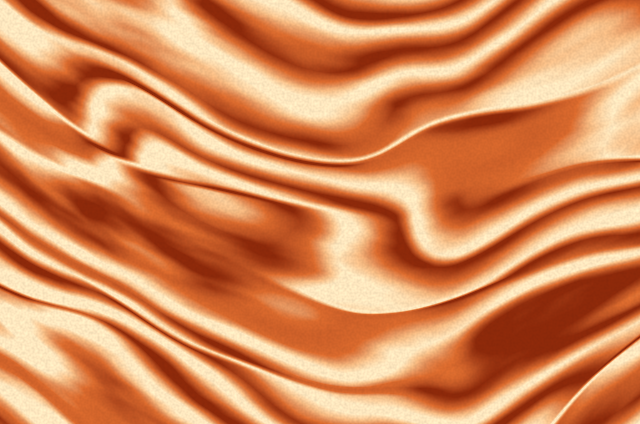
This texture is drawn by a Shadertoy shader. Its source:

```glsl
// Draped copper satin: sagging glossy folds with soft highlights and sharp creases.

// Tones from deep shadow to highlight, and the brightness at which each sits
const vec3 TONES[6] = vec3[6](
    vec3(0.55, 0.16, 0.04), vec3(0.72, 0.31, 0.13), vec3(0.86, 0.42, 0.18),
    vec3(0.88, 0.55, 0.34), vec3(0.96, 0.73, 0.51), vec3(1.00, 0.91, 0.75));
const float STOPS[6] = float[6](0.0, 0.20, 0.38, 0.53, 0.69, 0.91);

const float FOLD_DENSITY = 5.0;              // folds per canvas height
const float FOLD_WANDER = 1.8;               // how far folds pinch and merge
const vec2  WANDER_SCALE = vec2(1.25, 3.0);  // along and across the folds
const float SLOPE_LEFT = 0.72;
const float SLOPE_RIGHT_LOW = 1.0;
const float SLOPE_RIGHT_HIGH = 0.38;
const float SAG_ROUNDNESS = 0.10;
const int   CREASES = 5;
const float CREASE_WIDTH = 0.013;
const float CREASE_JUMP = 0.6;
const float RIPPLE = 0.42;
const float WEAVE_DENSITY = 170.0;
const float WEAVE_DEPTH = 0.075;

vec2 hashGradient(vec2 cell) {
    vec3 q = fract(cell.xyx * vec3(0.1031, 0.1030, 0.0973));
    q += dot(q, q.yzx + 33.33);
    float angle = 6.2832 * fract((q.x + q.y) * q.z);
    return vec2(cos(angle), sin(angle));
}

// Gradient noise, roughly -0.7 to 0.7
float noise(vec2 p) {
    vec2 i = floor(p), f = p - i;
    vec2 u = f * f * f * (f * (f * 6.0 - 15.0) + 10.0);
    vec2 e = vec2(1.0, 0.0);
    float low = mix(dot(hashGradient(i), f),
                    dot(hashGradient(i + e), f - e), u.x);
    float high = mix(dot(hashGradient(i + e.yx), f - e.yx),
                     dot(hashGradient(i + e.xx), f - e.xx), u.x);
    return mix(low, high, u.y);
}

// Height across the drape: steep wing at the left, flatter at the upper right
float acrossFolds(vec2 p) {
    float d = p.x - 0.95 + 0.1 * p.y;
    float slopeRight = mix(SLOPE_RIGHT_LOW, SLOPE_RIGHT_HIGH, smoothstep(0.05, 0.7, p.y));
    float slope = d < 0.0 ? SLOPE_LEFT : slopeRight;
    return p.y - slope * (sqrt(d * d + SAG_ROUNDNESS) - sqrt(SAG_ROUNDNESS));
}

// Rounded wave whose crest leans towards one side
float foldProfile(float phase, float crest) {
    float f = fract(phase);
    float w = f < crest ? f / crest : (1.0 - f) / (1.0 - crest);
    return mix(w, smoothstep(0.0, 1.0, w), 0.45);
}

vec3 satinColor(float tone) {
    vec3 color = TONES[0];
    for (int i = 1; i < 6; i++)
        color = mix(color, TONES[i], clamp((tone - STOPS[i - 1]) / (STOPS[i] - STOPS[i - 1]), 0.0, 1.0));
    return color;
}

void mainImage(out vec4 fragColor, in vec2 fragCoord) {
    vec2 p = fragCoord / iResolution.y;

    // Bend the cloth, then follow the folds
    vec2 bent = p + 0.08 * vec2(noise(p * 2.1 + 3.7), noise(p * 2.1 + 17.2));
    float across = acrossFolds(bent);
    vec2 cloth = vec2(bent.x, across);

    // Main folds, merging and splitting along their length
    float phase = FOLD_DENSITY * across
                + FOLD_WANDER * noise(cloth * WANDER_SCALE + vec2(5.3, 9.1))
                + 0.5 * noise(cloth * vec2(2.6, 7.0) + 31.0);

    // Overlapping cloth makes a sharp jump that fades along each crease
    for (int i = 0; i < CREASES; i++) {
        float k = float(i);
        float path = -0.14 + 0.2 * k + 0.16 * noise(vec2(bent.x * 1.6, k * 7.3 + 0.4));
        float strength = smoothstep(-0.25, 0.3, noise(vec2(bent.x * 1.4 + 4.0, k * 5.7 + 2.6)));
        phase += CREASE_JUMP * strength * smoothstep(-CREASE_WIDTH, CREASE_WIDTH, across - path);
    }

    float crest = clamp(0.5 + 0.55 * noise(cloth * vec2(1.5, 2.0) + 44.0), 0.25, 0.75);
    float tone = foldProfile(phase, crest);

    // Soft ripples, strongest on the loose cloth at the left
    float loose = 1.0 - smoothstep(0.2, 0.9, p.x);
    float ripple = noise(cloth * vec2(3.2, 11.0) + 12.0)
                 + 0.55 * noise(cloth * vec2(6.5, 23.0) + 57.0)
                 + 0.25 * noise(cloth * vec2(15.0, 48.0) + 91.0);
    tone += RIPPLE * mix(0.45, 1.0, loose) * ripple;
    tone += mix(-0.03, 0.06, loose * (1.0 - 0.5 * p.y));

    // Warm light bouncing into some of the shaded valleys
    float bounce = smoothstep(0.08, 0.35, noise(cloth * vec2(1.8, 4.2) + 73.0));
    tone = mix(tone, max(tone, 0.36), 0.85 * bounce);

    // Fine weave, clearest in the light
    float weave = noise(p * WEAVE_DENSITY) + 0.6 * noise(p * WEAVE_DENSITY * 0.45 + 8.0);
    vec3 color = satinColor(tone) * (1.0 + WEAVE_DEPTH * weave * (0.5 + 0.5 * clamp(tone, 0.0, 1.0)));

    fragColor = vec4(clamp(color, 0.0, 1.0), 1.0);
}
```
